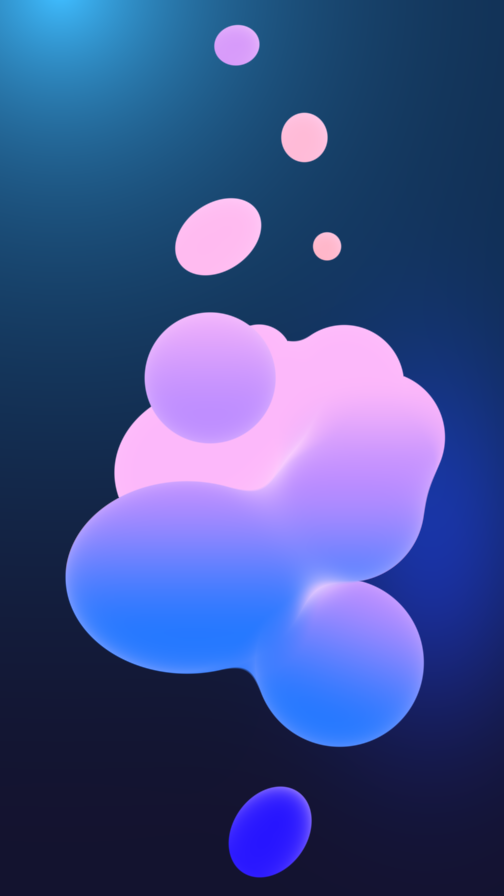
Give the GLSL for this background, as a Shadertoy shader.

```glsl
// Soft pastel blobs floating over a deep navy backdrop.
// Ellipse distances are joined by smooth minimums, then coloured in layers
// by a height ramp, rim light and glowing creases. Unit: canvas width.

const vec3 NAVY_LOW  = vec3(0.075, 0.070, 0.180);
const vec3 NAVY_HIGH = vec3(0.055, 0.150, 0.285);
const vec3 SKY_GLOW  = vec3(0.20, 0.61, 0.74);
const vec3 BLUE_GLOW = vec3(0.03, 0.08, 0.40);
const vec3 AZURE     = vec3(0.14, 0.47, 1.00);
const vec3 VIOLET    = vec3(0.74, 0.55, 1.00);
const vec3 PINK      = vec3(0.99, 0.72, 0.98);
const vec3 RIM       = vec3(1.00, 0.86, 1.00);
const float RIM_WIDTH = 0.018;
const float RIM_POWER = 0.30;

// Drops: centre and radii, tilt, colour
const int DROPS = 5;
const vec4 DROP_SHAPE[DROPS] = vec4[](
    vec4(0.470, 1.688, 0.045, 0.040), vec4(0.604, 1.505, 0.046, 0.049),
    vec4(0.433, 1.308, 0.093, 0.067), vec4(0.649, 1.289, 0.028, 0.028),
    vec4(0.536, 0.127, 0.097, 0.074));
const float DROP_TILT[DROPS] = float[](0.2, 0.0, 0.61, 0.0, 0.96);
const vec3 DROP_COLOR[DROPS] = vec3[](
    vec3(0.84, 0.60, 0.98), vec3(1.00, 0.73, 0.84), vec3(1.00, 0.73, 0.94),
    vec3(1.00, 0.71, 0.78), vec3(0.15, 0.08, 1.00));

// Approximate distance to an ellipse
float ellipse(vec2 p, vec2 radii) {
    float k = length(p / radii);
    return k * (k - 1.0) / max(length(p / (radii * radii)), 1e-4);
}

float circle(vec2 p, vec2 center, float radius) {
    return length(p - center) - radius;
}

float smoothMin(float a, float b, float k) {
    float h = max(k - abs(a - b), 0.0) / k;
    return min(a, b) - h * h * k * 0.25;
}

float cover(float d, float softness) {
    return smoothstep(softness, -softness, d);
}

float spot(vec2 p, vec2 center, float size) {
    vec2 q = (p - center) / size;
    return exp(-dot(q, q));
}

vec3 heightRamp(float y) {
    vec3 c = mix(AZURE, VIOLET, smoothstep(0.50, 0.85, y));
    return mix(c, PINK, smoothstep(0.80, 1.04, y));
}

vec3 addRim(vec3 color, float d, float power) {
    return mix(color, RIM, power * exp(-abs(d) / RIM_WIDTH));
}

vec3 backdrop(vec2 p) {
    vec3 c = mix(NAVY_LOW, NAVY_HIGH, smoothstep(0.1, 1.3, p.y));
    c += SKY_GLOW * exp(-2.9 * length(p - vec2(0.12, 1.80)));
    c += BLUE_GLOW * spot(p * vec2(1.0, 0.6), vec2(0.86, 0.42), 0.225);
    return c;
}

void mainImage(out vec4 fragColor, in vec2 fragCoord) {
    vec2 p = fragCoord / iResolution.x;
    float aa = 1.0 / iResolution.x;
    vec3 color = backdrop(p);

    // Scattered drops
    for (int i = 0; i < DROPS; i++) {
        vec4 s = DROP_SHAPE[i];
        float c = cos(DROP_TILT[i]), n = sin(DROP_TILT[i]);
        vec2 q = p - s.xy;
        float d = ellipse(vec2(c * q.x + n * q.y, c * q.y - n * q.x), s.zw);
        float light = 0.5 + 0.5 * dot(q, vec2(0.6, 0.8)) / s.z;
        vec3 tint = addRim(DROP_COLOR[i], d, 0.45 * clamp(light, 0.1, 1.0));
        color = mix(color, tint, cover(d, aa));
    }

    // Distances of the three parts of the cluster
    float back = ellipse(p - vec2(0.440, 0.840), vec2(0.213, 0.174));
    back = smoothMin(back, circle(p, vec2(0.556, 0.921), 0.181), 0.05);
    back = min(back, circle(p, vec2(0.514, 1.069), 0.065));
    back = smoothMin(back, circle(p, vec2(0.683, 1.014), 0.119), 0.02);
    float base = circle(p, vec2(0.674, 0.463), 0.167);
    float belly = ellipse(p - vec2(0.371, 0.632), vec2(0.241, 0.191));
    float front = circle(p, vec2(0.690, 0.775), 0.152);
    front = smoothMin(front, circle(p, vec2(0.752, 0.910), 0.131), 0.05);
    front = smoothMin(front, belly, 0.09);
    float outline = min(min(back, front), smoothMin(belly, base, 0.07));

    // Colour the cluster from back to front; seams melt where parts fuse
    vec3 backColor = addRim(PINK, back, 0.15);
    vec3 baseColor = heightRamp(p.y + 0.18 + 0.35 * (p.x - 0.674));
    baseColor = addRim(baseColor, base, RIM_POWER * 0.7);
    vec3 mass = mix(baseColor, backColor, smoothstep(0.63, 0.66, p.y));
    float melt = smoothstep(0.83, 0.96, p.y) + spot(p, vec2(0.54, 0.51), 0.10);
    melt = min(melt, 1.0);
    vec3 frontColor = addRim(heightRamp(p.y), front, RIM_POWER * (1.0 - melt));
    mass = mix(mass, frontColor, cover(front, mix(aa, 0.07, melt)));

    // Light caught in the creases
    float crease = spot(p, vec2(0.585, 0.855), 0.085)
                 + spot(p, vec2(0.635, 0.605), 0.055);
    mass = mix(mass, RIM, 0.7 * min(crease, 1.0) * exp(-abs(front) / 0.016));
    color = mix(color, mass, cover(outline, aa));

    // Ball resting in front
    float ball = circle(p, vec2(0.417, 1.028), 0.130);
    vec3 ballColor = mix(VIOLET, PINK, smoothstep(0.93, 1.25, p.y));
    color = mix(color, addRim(ballColor, ball, RIM_POWER), cover(ball, aa));

    fragColor = vec4(clamp(color, 0.0, 1.0), 1.0);
}
```
